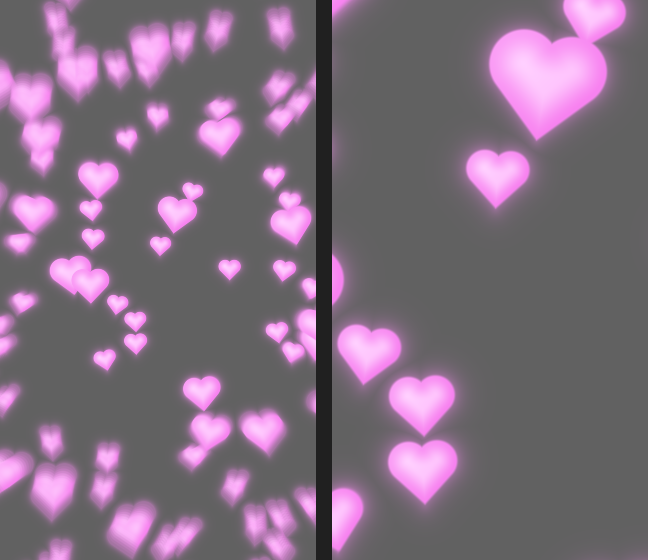
Left: the whole. Right: its middle third, enlarged.
This pattern is drawn by a Shadertoy shader. Its source:

```glsl
// Glowing pink hearts in short trails on grey, smeared towards the canvas rim.
#define CELL 0.25          // spacing of the trails, in canvas widths
#define TRAIL_STEP 0.095   // distance between hearts of one trail
#define KEEP 0.76          // share of trail places that hold a heart
#define BIG_SHARE 0.25     // share of large hearts
#define SMALL_SIZE 0.058
#define BIG_SIZE 0.104
#define SMEAR 0.065        // longest smear at the rim
#define COPIES 9           // ghost copies within a smear
#define GLOW_WIDTH 0.0095
#define GLOW_POWER 0.42

const vec3 GREY = vec3(0.38);
const vec3 GLOW_PINK = vec3(0.97, 0.55, 0.95);
const vec3 DEEP_PINK = vec3(0.97, 0.51, 0.94);
const vec3 PALE_PINK = vec3(1.0, 0.82, 1.0);

vec2 hash2(vec2 p) {
    vec3 q = fract(p.xyx * vec3(0.1031, 0.1030, 0.0973));
    q += dot(q, q.yzx + 33.33);
    return fract((q.xx + q.yz) * q.zy);
}

float gradientNoise(vec2 p) {
    vec2 i = floor(p), f = fract(p);
    vec2 u = f * f * (3.0 - 2.0 * f);
    vec2 x = vec2(1, 0), y = vec2(0, 1);
    float a = dot(hash2(i) * 2.0 - 1.0, f);
    float b = dot(hash2(i + x) * 2.0 - 1.0, f - x);
    float c = dot(hash2(i + y) * 2.0 - 1.0, f - y);
    float d = dot(hash2(i + 1.0) * 2.0 - 1.0, f - 1.0);
    return mix(mix(a, b, u.x), mix(c, d, u.x), u.y);
}

mat2 rotate(float a) {
    float c = cos(a), s = sin(a);
    return mat2(c, s, -s, c);
}

// Signed distance to a heart with its tip at the origin, about 1.1 high
float heartDistance(vec2 p) {
    p.x = abs(p.x);
    if (p.x + p.y > 1.0) return length(p - vec2(0.25, 0.75)) - sqrt(2.0) / 4.0;
    float side = length(p - 0.5 * max(p.x + p.y, 0.0));
    return min(length(p - vec2(0.0, 1.0)), side) * sign(p.x - p.y);
}

// Rounded shading: pale core, deeper rim and lower right
float heartLight(vec2 q, float d) {
    float core = smoothstep(0.0, 0.36, -d);
    return clamp(0.12 + 0.75 * core - 0.3 * q.x + 0.2 * (q.y - 0.55), 0.0, 1.0);
}

// Lays one smeared heart over the layer and widens the glow
void addHeart(vec2 p, float size, float tilt, vec2 smear, float edge,
              inout vec4 layer, inout float glow) {
    float cover = 0.0, light = 0.0, nearest = 1.0;
    mat2 turn = rotate(tilt);
    for (int i = 0; i < COPIES; i++) {
        float t = float(i) / float(COPIES - 1) - 0.5;
        vec2 q = turn * (p - smear * t) / size + vec2(0.0, 0.55);
        float d = heartDistance(q);
        float inside = smoothstep(edge, -edge, d * size);
        cover += inside;
        light += inside * heartLight(q, d);
        nearest = min(nearest, d * size);
    }
    vec3 pink = mix(DEEP_PINK, PALE_PINK, light / max(cover, 0.001));
    float alpha = smoothstep(0.0, 0.85, cover / float(COPIES));
    layer = mix(layer, vec4(pink, 1.0), alpha * vec4(1.0))
          * vec4(1.0);
    glow = max(glow, GLOW_POWER * exp(-max(nearest, 0.0) / GLOW_WIDTH));
}

void mainImage(out vec4 fragColor, in vec2 fragCoord) {
    vec2 p = fragCoord / iResolution.x;
    vec2 middle = 0.5 * iResolution.xy / iResolution.x + vec2(0.07, 0.0);
    float edge = max(0.003, 0.8 / iResolution.x);
    vec2 home = floor(p / CELL);
    vec4 layer = vec4(GLOW_PINK, 0.0);
    float glow = 0.0;

    // Trails of the surrounding cells
    for (int j = -1; j <= 1; j++)
    for (int i = -1; i <= 1; i++) {
        vec2 cell = home + vec2(i, j);
        vec2 seed = hash2(cell + 17.0);
        vec2 start = (cell + 0.5 + 0.7 * (hash2(cell + 51.0) - 0.5)) * CELL;
        vec2 heading = rotate(6.2832 * seed.x) * vec2(TRAIL_STEP, 0.0);

        for (int k = 0; k < 3; k++) {
            vec2 place = cell * 3.0 + float(k) * vec2(37.0, 91.0);
            vec2 kind = hash2(place + 7.0), wobble = hash2(place + 133.0) - 0.5;
            if (kind.x > KEEP) continue;
            vec2 center = start + heading * float(k - 1) + 0.035 * wobble;
            if (length(p - center) > 0.17) continue;

            // Smear grows outwards, its direction drifts with noise
            vec2 outward = center - middle;
            float reach = SMEAR * smoothstep(0.25, 0.85, length(outward));
            float bend = 2.2 * gradientNoise(center * 2.5 + 9.0);
            vec2 smear = rotate(bend) * normalize(outward + 0.0001) * reach;
            float size = kind.y < BIG_SHARE ? BIG_SIZE : SMALL_SIZE;
            size *= 1.0 + 0.12 * wobble.y;
            addHeart(p - center, size, 0.5 * wobble.x, smear, edge, layer, glow);
        }
    }
    vec3 color = mix(GREY, GLOW_PINK, glow);
    fragColor = vec4(mix(color, layer.rgb, layer.a), 1.0);
}
```
